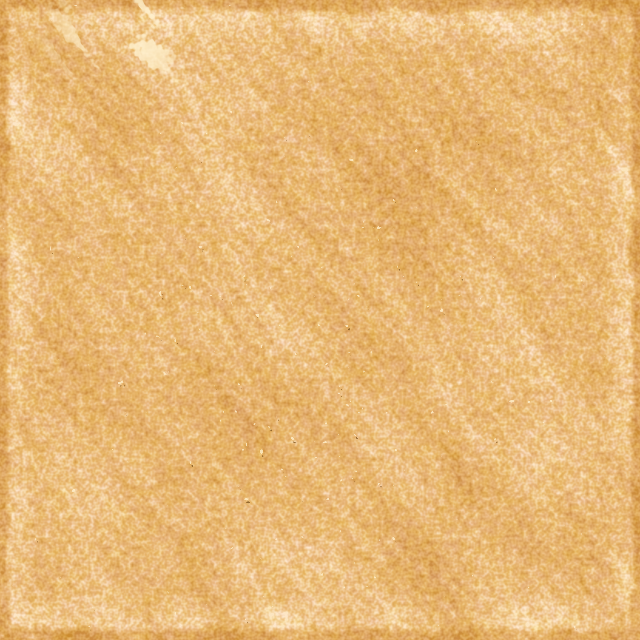
Reproduce this texture procedurally as a Shadertoy shader.

```glsl
// Ochre coloured pencil hatched diagonally over rough paper, with bare flecks and a worn border.

const vec3 DEEP_OCHRE = vec3(0.80, 0.55, 0.24);
const vec3 WARM_OCHRE = vec3(0.91, 0.715, 0.44);
const vec3 PALE_CREAM = vec3(0.99, 0.90, 0.76);
const vec3 BARE_PAPER = vec3(1.0, 0.94, 0.80);
const vec3 DARK_CRUMB = vec3(0.48, 0.31, 0.10);
const vec3 ROSE_SHIFT = vec3(0.005, 0.004, 0.065);
const float STROKE_ANGLE = -0.89;

vec2 randomGradient(vec2 cell) {
    vec3 h = fract(cell.xyx * vec3(0.1031, 0.1030, 0.0973));
    h += dot(h, h.yzx + 33.33);
    float angle = 6.2832 * fract((h.x + h.y) * h.z);
    return vec2(cos(angle), sin(angle));
}

// Gradient noise, roughly -1 to 1
float gradientNoise(vec2 p) {
    vec2 cell = floor(p);
    vec2 f = p - cell;
    vec2 u = f * f * f * (f * (f * 6.0 - 15.0) + 10.0);
    float a = dot(randomGradient(cell), f);
    float b = dot(randomGradient(cell + vec2(1, 0)), f - vec2(1, 0));
    float c = dot(randomGradient(cell + vec2(0, 1)), f - vec2(0, 1));
    float d = dot(randomGradient(cell + vec2(1, 1)), f - vec2(1, 1));
    return 1.4 * mix(mix(a, b, u.x), mix(c, d, u.x), u.y);
}

float fractalNoise(vec2 p, int octaves) {
    float sum = 0.0, weight = 1.0;
    for (int i = 0; i < octaves; i++) {
        sum += weight * gradientNoise(p);
        p = p * 2.03 + 17.3;
        weight *= 0.6;
    }
    return sum;
}

// Coordinates along and across the pencil strokes
vec2 strokeSpace(vec2 p, float angle) {
    vec2 along = vec2(cos(angle), sin(angle));
    return vec2(dot(p, along), dot(p, vec2(-along.y, along.x)));
}

float hatching(vec2 stroke) {
    float wide = gradientNoise(stroke * vec2(3.0, 13.0) + 40.0);
    float medium = gradientNoise(stroke * vec2(5.0, 34.0) + 90.0);
    float thin = gradientNoise(stroke * vec2(11.0, 75.0) + 130.0);
    return 0.15 * wide + 0.13 * medium + 0.10 * thin;
}

float paperGrain(vec2 p) {
    float coarse = gradientNoise(p * 58.0 + 11.0);
    float middle = gradientNoise(p * 115.0 + 53.0);
    float fine = gradientNoise(p * 225.0 + 71.0);
    return 0.14 * coarse + 0.25 * middle + 0.25 * fine;
}

// Height of the paper tooth; its lowest pits stay uncoloured
float paperTooth(vec2 p) {
    return gradientNoise(p * vec2(82.0, 66.0) + 201.0)
         + 0.55 * gradientNoise(p * 170.0 + 310.0);
}

// Dark rim at the canvas edge with a pale, patchy band inside
float borderTone(vec2 p) {
    vec2 inset = min(p, 1.0 - p);
    float wobble = 0.006 * fractalNoise(p * 14.0 + 5.0, 3);
    float edge = min(inset.x * 1.3, inset.y) + wobble;
    float rim = 1.0 - smoothstep(0.008, 0.021, edge);
    float band = smoothstep(0.012, 0.026, edge) * (1.0 - smoothstep(0.03, 0.085, edge));
    float patches = 0.6 + 0.6 * gradientNoise(p * 9.0 + 61.0);
    return 0.27 * band * patches - 0.24 * rim;
}

vec3 pencilColor(float tone) {
    vec3 shade = mix(DEEP_OCHRE, WARM_OCHRE, smoothstep(-0.15, 0.5, tone) * 0.4 + clamp(tone, 0.0, 0.5) * 1.2);
    return mix(shade, PALE_CREAM, clamp(tone * 2.0 - 1.0, 0.0, 1.0));
}

void mainImage(out vec4 fragColor, in vec2 fragCoord) {
    vec2 uv = fragCoord / iResolution.xy;
    vec2 stroke = strokeSpace(uv + 0.006 * gradientNoise(uv * 6.0), STROKE_ANGLE);

    // Pigment density
    float clouds = fractalNoise(uv * 4.5 + 23.0, 3);
    float tone = 0.51 + hatching(stroke) + paperGrain(uv) + 0.09 * clouds + borderTone(uv);
    vec3 color = pencilColor(tone);
    float rose = gradientNoise(uv * 85.0 + 401.0) + 0.6 * gradientNoise(uv * 25.0 + 440.0);
    color += ROSE_SHIFT * rose;

    // Bare flecks, thickest below the centre and gathered along strokes
    float centre = 1.0 - smoothstep(0.08, 0.5, length(uv - vec2(0.48, 0.4)));
    float gathering = gradientNoise(stroke * vec2(6.0, 18.0) + 77.0);
    float threshold = 1.03 - 0.24 * centre - 0.22 * gathering;
    float fleck = smoothstep(threshold, threshold + 0.14, paperTooth(uv));

    // Crumbs of pigment caught on the lower rims of the flecks
    float shifted = paperTooth(uv + vec2(-0.003, 0.005));
    float crumb = smoothstep(threshold, threshold + 0.12, shifted) * (1.0 - fleck);
    crumb *= smoothstep(0.15, 0.5, gradientNoise(uv * 160.0 + 520.0));
    color = mix(color, BARE_PAPER, 0.8 * fleck);
    color = mix(color, DARK_CRUMB, 0.75 * crumb);

    // Open gaps between strokes near the upper left
    float corner = 1.0 - smoothstep(0.03, 0.14, length((uv - vec2(0.21, 0.95)) * vec2(0.7, 1.0)));
    float gap = gradientNoise(stroke * vec2(8.0, 52.0) + 610.0) + 0.25 * gradientNoise(uv * 120.0);
    color = mix(color, BARE_PAPER, 0.85 * corner * smoothstep(0.3, 0.55, gap));

    fragColor = vec4(clamp(color, 0.0, 1.0), 1.0);
}
```
